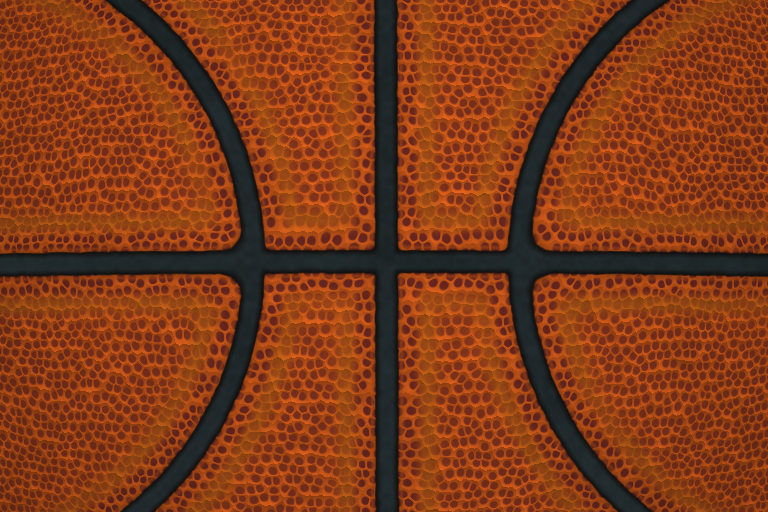
Give the GLSL for this texture, as a Shadertoy shader.

```glsl
#define CROSSING vec2(0.755, 0.489)
#define SEAM_HALF 0.0222
#define ARC_CENTER 0.898
#define ARC_RADIUS 0.639
#define PEBBLE_DENSITY 43.0
#define PEBBLE_JITTER 0.58
#define WEAR_DEPTH 0.058
#define ORANGE vec3(0.70, 0.30, 0.085)
#define PEBBLE vec3(0.37, 0.135, 0.115)
#define WORN vec3(0.62, 0.32, 0.075)
#define RUBBER vec3(0.125, 0.160, 0.170)
#define GROOVE vec3(0.085, 0.080, 0.080)

vec2 hash2(vec2 p) {
    vec2 k = vec2(dot(p, vec2(127.1, 311.7)), dot(p, vec2(269.5, 183.3)));
    return fract(sin(k) * 43758.5453);
}

float noise(vec2 p) {
    vec2 i = floor(p), f = fract(p);
    f = f * f * (3.0 - 2.0 * f);
    float low = mix(hash2(i).x, hash2(i + vec2(1, 0)).x, f.x);
    float high = mix(hash2(i + vec2(0, 1)).x, hash2(i + vec2(1, 1)).x, f.x);
    return mix(low, high, f.y);
}

float fbm(vec2 p) {
    float sum = 0.0, amp = 0.55;
    for (int i = 0; i < 4; i++) {
        sum += amp * noise(p);
        p = p * 2.03 + 7.1;
        amp *= 0.5;
    }
    return sum;
}

float smoothMin(float a, float b, float k) {
    float h = max(k - abs(a - b), 0.0) / k;
    return min(a, b) - 0.25 * k * h * h;
}

// Distance to the rubber seams: positive on leather, negative inside a seam
float seamDistance(vec2 q) {
    float side = length(vec2(abs(q.x) - ARC_CENTER, q.y)) - ARC_RADIUS;
    float across = abs(q.y + 0.012 * q.x * q.x) - SEAM_HALF;
    float upright = abs(q.x + 0.003 * q.y) - SEAM_HALF;
    float arc = abs(side) - SEAM_HALF * 0.98;
    float rounding = mix(0.052, 0.012, smoothstep(-0.02, 0.02, side));
    return smoothMin(smoothMin(across, arc, rounding), upright, 0.012);
}

// Staggered cells: nearest distance, second distance, offset to the centre
vec4 pebbleCells(vec2 g) {
    vec2 cell = floor(g), toCenter = vec2(0.0);
    float nearest = 9.0, second = 9.0;
    for (int j = -1; j <= 1; j++)
    for (int i = -1; i <= 1; i++) {
        vec2 id = cell + vec2(i, j);
        vec2 site = id + 0.5 + PEBBLE_JITTER * (hash2(id) - 0.5);
        site.x += mod(id.y, 2.0) * 0.5 - 0.25;
        vec2 r = site - g;
        float d = length(r);
        if (d < nearest) {
            second = nearest;
            nearest = d;
            toCenter = r;
        } else second = min(second, d);
    }
    return vec4(nearest, second, toCenter);
}

vec3 leather(vec2 q, float d) {
    // Pebbles shrink toward the sides, where the surface turns away
    vec2 g = q * PEBBLE_DENSITY * (1.0 + 0.32 * dot(q, q));
    g += 0.8 * vec2(noise(q * 9.0), noise(q * 9.0 + 31.0));
    vec4 c = pebbleCells(g);
    float gap = c.y - c.x;
    float dot1 = smoothstep(0.06, 0.28, gap) * (1.0 - smoothstep(0.30, 0.50, c.x));

    // Dark rim along the seam, worn band inside it, grained middle
    float patches = fbm(q * 7.0 + 4.0);
    float rim = 1.0 - smoothstep(0.028, 0.046, d);
    float wear = exp(-pow((d - WEAR_DEPTH) / 0.019, 2.0));
    wear *= smoothstep(0.15, 0.65, patches + 0.12);
    float middle = smoothstep(0.065, 0.13, d);
    float strength = mix(0.60 + 0.45 * (patches - 0.4), 0.78, middle * 0.6);
    strength = mix(strength, 0.98, rim) * (1.0 - 0.72 * wear);

    vec3 col = ORANGE * (0.88 + 0.25 * fbm(q * 45.0));
    col = mix(col, WORN, 0.75 * wear);
    col = mix(col, PEBBLE, dot1 * clamp(strength, 0.0, 1.0));

    // Small lit and shaded flanks on every pebble
    float flank = dot(c.zw, vec2(0.25, 0.97)) * smoothstep(0.18, 0.42, c.x);
    col *= 1.0 + 0.28 * flank * (1.0 - 0.5 * rim);

    // Raised lip beside the groove
    float lip = exp(-pow((d - 0.006) / 0.004, 2.0));
    col = mix(col, ORANGE * 0.92, 0.55 * lip);
    float falloff = 1.04 - 0.27 * dot(q, q) + 0.06 * q.y;
    return col * falloff;
}

vec3 rubber(vec2 q, float d) {
    float crown = smoothstep(0.0, 0.013, -d);
    vec3 col = mix(GROOVE, RUBBER, crown);
    float grain = fbm(q * 70.0) - 0.5;
    return col * (0.97 + 0.28 * grain + 0.25 * (fbm(q * 8.0) - 0.5));
}

void mainImage(out vec4 fragColor, in vec2 fragCoord) {
    vec2 q = fragCoord / iResolution.xy * vec2(1.5, 1.0) - CROSSING;
    float pixel = 1.0 / iResolution.y;
    float d = seamDistance(q);
    d += 0.0025 * (noise(q * 55.0) - 0.5);
    float onLeather = smoothstep(-pixel, pixel, d);
    vec3 col = mix(rubber(q, d), leather(q, d), onLeather);
    col *= 1.0 - 0.35 * exp(-abs(d) / 0.0025);
    fragColor = vec4(clamp(col, 0.0, 1.0), 1.0);
}
```
